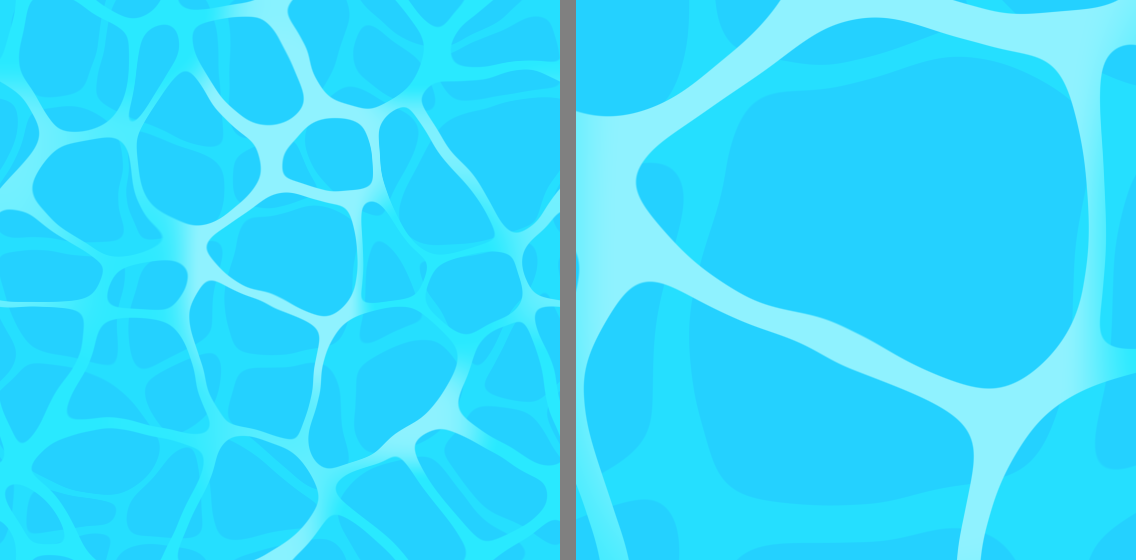
Left: the whole. Right: its middle third, enlarged.
A Shadertoy shader for this texture:

```glsl
// Stylised pool caustics: two flat webs of light over clear blue water.
// Each web is the border of a wrapped power diagram; a soft minimum rounds
// the cells, and lightly weighted sites become small holes at the junctions.

const float CELLS = 5.0; // whole cells across the tile

vec3 hash3(vec3 p) {
    p = fract((p + 17.0) * vec3(0.1031, 0.1030, 0.0973));
    p += dot(p, p.yxz + 33.33);
    return fract((p.xxy + p.yxx) * p.zyx);
}

// Smooth noise, two channels, wrapping after "period" lattice cells
vec2 wrapNoise(vec2 uv, float period, float seed) {
    vec2 p = uv * period;
    vec2 id = floor(p);
    vec2 f = fract(p);
    f = f * f * f * (f * (f * 6.0 - 15.0) + 10.0);
    vec2 a = hash3(vec3(mod(id, period), seed)).xy;
    vec2 b = hash3(vec3(mod(id + vec2(1, 0), period), seed)).xy;
    vec2 c = hash3(vec3(mod(id + vec2(0, 1), period), seed)).xy;
    vec2 d = hash3(vec3(mod(id + 1.0, period), seed)).xy;
    return mix(mix(a, b, f.x), mix(c, d, f.x), f.y);
}

// Site position in xy, power penalty in z (half of the sites are small)
vec3 site(vec2 id, float seed) {
    vec3 h = hash3(vec3(mod(id, CELLS), seed));
    float penalty = h.z < 0.5 ? 0.12 + 0.5 * h.z : 0.0;
    return vec3(id + 0.5 + 0.85 * (h.xy - 0.5), penalty);
}

// Coverage of one web of light
float web(vec2 uv, float seed) {
    // Bend the straight borders into gentle curves
    vec2 bend = 0.075 * (wrapNoise(uv, 5.0, seed + 3.0) - 0.5)
              + 0.014 * (wrapNoise(uv, 14.0, seed + 5.0) - 0.5);
    vec2 p = (uv + bend) * CELLS;
    vec2 base = floor(p);

    // Owning site
    vec3 owner = vec3(0.0);
    float nearest = 1e5;
    for (int y = -2; y <= 2; y++)
    for (int x = -2; x <= 2; x++) {
        vec3 s = site(base + vec2(x, y), seed);
        float power = dot(p - s.xy, p - s.xy) + s.z;
        if (power < nearest) { nearest = power; owner = s; }
    }

    // Soft minimum of the distances to all borders of that cell
    float softness = 0.065;
    float sum = 0.0;
    for (int y = -2; y <= 2; y++)
    for (int x = -2; x <= 2; x++) {
        vec3 s = site(base + vec2(x, y), seed);
        float gap = distance(s.xy, owner.xy);
        if (gap > 0.001) {
            float power = dot(p - s.xy, p - s.xy) + s.z;
            sum += exp(-(power - nearest) / (2.0 * gap * softness));
        }
    }
    float border = -softness * log(sum + 1e-9);

    // Strand width drifts slowly over the tile
    float halfWidth = mix(0.02, 0.065, wrapNoise(uv, 4.0, seed + 9.0).x);
    float pixel = CELLS / iResolution.y;
    return 1.0 - smoothstep(-0.8 * pixel, 0.8 * pixel, border - halfWidth);
}

void mainImage(out vec4 fragColor, in vec2 fragCoord) {
    vec2 uv = fragCoord / iResolution.xy;

    vec3 water = vec3(0.14, 0.82, 1.0);
    vec3 deepLight = vec3(0.145, 0.875, 1.0);
    vec3 cyanLight = vec3(0.16, 0.915, 1.0);
    vec3 paleLight = vec3(0.56, 0.95, 1.0);

    // The near web fades between cyan and pale patches
    float glow = smoothstep(0.42, 0.62, wrapNoise(uv, 4.0, 41.0).x);
    vec3 nearLight = mix(cyanLight, paleLight, glow);

    vec3 color = mix(water, deepLight, web(uv, 23.0));
    color = mix(color, nearLight, web(uv, 7.0));
    fragColor = vec4(color, 1.0);
}
```
